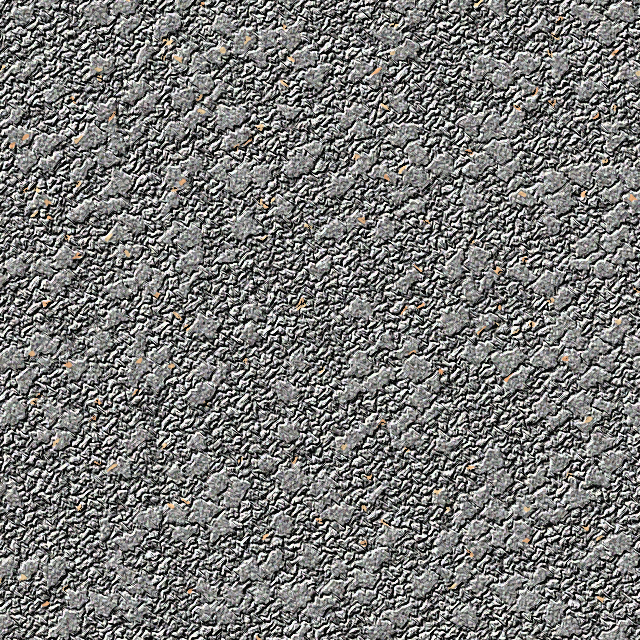
A WebGL 1 fragment shader for this texture:

```glsl
precision highp float;
// Rough asphalt: cellular stones of three sizes form a height field, which is
// embossed by light from the upper left. Fine speckle roughens the stone faces
// and a few warm mineral flecks are scattered between them.

uniform vec2 u_resolution;

// Stones per canvas height
const float BIG_SCALE = 29.0;
const float MID_SCALE = 62.0;
const float SMALL_SCALE = 128.0;
const float SPECKLE_SCALE = 250.0;
const float FLECK_SCALE = 58.0;

// Shares and strengths
const float BIG_SHARE = 0.36;
const float FLECK_SHARE = 0.045;
const float SMALL_HEIGHT = 0.45;
const float SPECKLE_AMOUNT = 0.50;
const float TINT_AMOUNT = 0.09;

// Lighting
const vec2 LIGHT_DIR = vec2(-0.56, 0.83);
const float LIGHT_REACH = 0.0036;
const float RELIEF_GAIN = 0.88;
const float CREVICE_GAIN = 0.28;
const float MEAN_HEIGHT = 0.65;
const float MEAN_TONE = 0.42;

// Colours
const vec3 SHADOW = vec3(0.025, 0.026, 0.025);
const vec3 HIGHLIGHT = vec3(0.97, 0.97, 0.96);
const vec3 FLECK_ORANGE = vec3(0.97, 0.70, 0.50);
const vec3 FLECK_CREAM = vec3(1.0, 0.90, 0.70);

vec3 hash3(vec2 cell) {
  vec3 q = fract(cell.xyx * vec3(0.1031, 0.1030, 0.0973));
  q += dot(q, q.yxz + 33.33);
  return fract((q.xxy + q.yzz) * q.zyx);
}

// Cellular noise: distance to the centre, distance gap to the edge, cell id
vec3 cells(vec2 p) {
  vec2 base = floor(p);
  vec2 local = p - base;
  float nearest = 8.0;
  float second = 8.0;
  float id = 0.0;
  for (int y = -1; y <= 1; y++) {
    for (int x = -1; x <= 1; x++) {
      vec2 offset = vec2(float(x), float(y));
      vec3 rnd = hash3(base + offset + 57.0);
      float d = length(offset + 0.05 + 0.9 * rnd.xy - local);
      if (d < nearest) {
        second = nearest;
        nearest = d;
        id = rnd.z;
      } else {
        second = min(second, d);
      }
    }
  }
  return vec3(nearest, second - nearest, id);
}

// Layered sines bend the straight cell borders
vec2 warp(vec2 p) {
  p += 0.0030 * sin(p.yx * vec2(173.0, 151.0) + vec2(0.4, 2.1));
  p += 0.0016 * sin(p.yx * vec2(397.0, 431.0) + p * 89.0);
  return p;
}

// Stones lie slightly stretched across the light direction
vec2 stretch(vec2 p) {
  vec2 ridge = vec2(LIGHT_DIR.y, -LIGHT_DIR.x);
  return vec2(dot(p, ridge) * 0.85, dot(p, LIGHT_DIR) * 1.12);
}

float surfaceHeight(vec2 p) {
  vec2 q = stretch(warp(p));
  vec3 big = cells(q * BIG_SCALE);
  vec3 mid = cells(q * MID_SCALE + 19.0);
  vec3 small = cells(q * SMALL_SCALE + 41.0);
  float bigTop = step(big.z, BIG_SHARE) * smoothstep(0.03, 0.24, big.y);
  float midTop = smoothstep(0.02, 0.40, mid.y) * (0.45 + 0.55 * mid.z);
  float smallTop = smoothstep(0.0, 0.45, small.y);
  return max(bigTop, midTop) + SMALL_HEIGHT * smallTop * (1.0 - 0.55 * bigTop);
}

void main() {
  vec2 p = gl_FragCoord.xy / u_resolution.y;

  // Emboss the relief and darken the crevices
  float height = surfaceHeight(p);
  float slope = height - surfaceHeight(p + LIGHT_DIR * LIGHT_REACH);
  float tone = MEAN_TONE + RELIEF_GAIN * slope
             + CREVICE_GAIN * (height - MEAN_HEIGHT);

  // Fine speckle with a faint random tint
  vec3 grain = cells(p * SPECKLE_SCALE);
  float grainFace = smoothstep(0.0, 0.3, grain.y);
  tone += SPECKLE_AMOUNT * (grain.z - 0.5) * grainFace;
  tone = clamp(tone, 0.0, 1.0);
  vec3 tint = hash3(vec2(floor(grain.z * 997.0), 7.0)) - 0.5;
  vec3 color = mix(SHADOW, HIGHLIGHT, tone);
  color += TINT_AMOUNT * tint * grainFace * smoothstep(0.0, 0.3, tone);

  // Scattered warm flecks
  vec3 fleck = cells(stretch(warp(p)) * FLECK_SCALE + 83.0);
  float fleckMask = step(1.0 - FLECK_SHARE, fleck.z)
                  * (1.0 - smoothstep(0.20, 0.34, fleck.x))
                  * smoothstep(0.05, 0.3, tone);
  vec3 fleckColor = mix(FLECK_ORANGE, FLECK_CREAM, fract(fleck.z * 371.0));
  color = mix(color, fleckColor * (0.72 + 0.3 * tone), fleckMask);

  gl_FragColor = vec4(clamp(color, 0.0, 1.0), 1.0);
}
```
